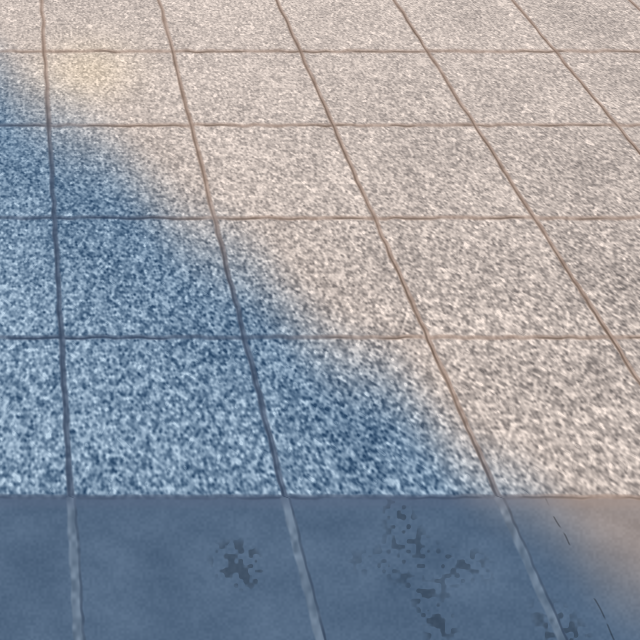
Give the GLSL for this texture, as a WebGL 2 fragment shader.

```glsl
#version 300 es
precision highp float;
uniform vec2 u_resolution;
out vec4 outColor;

float hash(vec2 p) {
  vec3 q = fract(p.xyx * vec3(0.1031, 0.1030, 0.0973));
  q += dot(q, q.yzx + 33.33);
  return fract((q.x + q.y) * q.z);
}

float noise(vec2 p) {
  vec2 i = floor(p), f = fract(p);
  f = f * f * (3.0 - 2.0 * f);
  return mix(mix(hash(i), hash(i + vec2(1, 0)), f.x),
             mix(hash(i + vec2(0, 1)), hash(i + vec2(1, 1)), f.x), f.y);
}

float fbm(vec2 p) {
  float sum = 0.0, amp = 0.5;
  for (int i = 0; i < 4; i++) {
    sum += amp * noise(p);
    p = mat2(1.6, 1.2, -1.2, 1.6) * p + 7.3;
    amp *= 0.5;
  }
  return sum / 0.9375;
}

// Soft-edged band of the given half width around zero
float band(float d, float halfWidth, float blur) {
  return 1.0 - smoothstep(halfWidth - blur, halfWidth + blur, abs(d));
}

void main() {
  vec2 uv = gl_FragCoord.xy / u_resolution;
  float down = 1.0 - uv.y;
  float pixel = 1.0 / min(u_resolution.x, u_resolution.y);

  // Perspective: x counts columns, y counts rows away from the viewer
  float depth = down + 0.948;
  vec2 plane = vec2(((uv.x - 0.0095) / depth - 0.0586) / 0.194, 10.177 / depth - 5.9);
  vec2 tile = floor(plane);
  vec2 local = fract(plane) - 0.5;
  float slab = smoothstep(0.008, -0.008, plane.y);

  // Distances to the joints in canvas units
  vec2 joint = (fract(plane + 0.5) - 0.5) * vec2(0.194 * depth, depth * depth / 10.177);
  joint += 0.003 * (vec2(noise(uv * 60.0), noise(uv * 55.0 + 40.0)) - 0.5);

  // Diagonal soft shadow
  float edge = down - 0.13 - 0.81 * uv.x + 0.014 * sin(28.0 * uv.x - 3.2);
  edge += 0.04 * (fbm(uv * 5.0) - 0.5);
  float shadow = smoothstep(-0.11, 0.09, edge);

  // Speckled granite: fine grains in two rotated layers
  vec2 grainPos = plane * vec2(58.0, 43.0);
  vec2 turned = mat2(0.8, 0.6, -0.6, 0.8) * grainPos;
  float grain = 0.55 * noise(grainPos) + 0.45 * noise(turned * 1.35 + 5.0) - 0.5;
  float tone = 0.59 + grain * mix(0.75, 1.3, smoothstep(0.0, 0.6, down));
  tone += 0.22 * smoothstep(0.74, 0.92, noise(turned * 0.6 + 31.0));
  tone += 0.06 * (hash(tile + 3.0) - 0.5) + 0.16 * (fbm(plane * 3.0) - 0.5);
  float worn = hash(tile + 17.0) * smoothstep(0.3, 0.9, uv.x);
  tone -= 0.22 * worn * exp(-9.0 * dot(local, local));
  tone += 0.09 * (1.0 - smoothstep(0.0, 0.5, down)) * (1.0 - shadow);
  tone -= 0.11 * exp(-70.0 * (edge - 0.10) * (edge - 0.10));
  tone = clamp(tone, 0.0, 1.1);
  vec3 sunGranite = mix(vec3(0.48, 0.45, 0.44), vec3(0.95, 0.89, 0.85), tone);
  vec3 shadeGranite = mix(vec3(0.17, 0.28, 0.40), vec3(0.69, 0.78, 0.86), tone);
  vec3 granite = mix(sunGranite, shadeGranite, shadow);
  vec2 glow = (uv - vec2(0.14, 0.89)) * vec2(14.0, 22.0);
  granite += vec3(0.07, 0.055, 0.01) * exp(-dot(glow, glow));

  // Smooth front slabs with clouds, stains and a broken crack
  float cloud = fbm(plane * vec2(5.0, 7.0)) - 0.5;
  vec3 smoothStone = mix(vec3(0.60, 0.56, 0.55), vec3(0.325, 0.41, 0.51), shadow);
  smoothStone += 0.08 * cloud + 0.035 * (noise(uv * 240.0) - 0.5);
  float stain = smoothstep(0.68, 0.85, noise(plane * vec2(4.0, 3.0) + 8.0));
  smoothStone *= 1.0 - 0.22 * stain * smoothstep(0.5, 0.75, noise(uv * 130.0));
  float crackOffset = (plane.x - 2.215) * 0.194 * depth + 0.006 * (noise(uv * 25.0) - 0.5);
  float crack = band(crackOffset, 0.0013, pixel);
  smoothStone *= 1.0 - 0.3 * crack * smoothstep(0.3, 0.55, noise(vec2(7.0, uv.y * 70.0)));
  vec3 color = mix(granite, smoothStone, slab);

  // Mortar: brown in sun, dark blue in shade, pale between the front slabs
  float fleck = noise(uv * vec2(130.0, 100.0)) - 0.5;
  vec3 mortar = mix(vec3(0.67, 0.58, 0.53), vec3(0.31, 0.37, 0.46), shadow) + 0.14 * fleck;
  vec3 groove = mix(vec3(0.41, 0.35, 0.31), vec3(0.19, 0.25, 0.34), shadow);
  vec3 paleMortar = mix(vec3(0.60, 0.56, 0.55), vec3(0.42, 0.49, 0.57), shadow) + 0.18 * fleck;
  float across = band(joint.y, 0.0022 * depth, 1.6 * pixel);
  float acrossGroove = band(joint.y + 0.001, 0.0009 * depth, pixel);
  float broken = smoothstep(0.3, 0.7, noise(vec2(plane.x * 6.0, floor(plane.y + 0.5) * 9.0)));
  color = mix(color, mortar, 0.7 * across);
  color = mix(color, groove, acrossGroove * mix(0.08, 0.65, broken));
  float along = band(joint.x, mix(0.0030, 0.0045, slab) * depth, 1.6 * pixel);
  float side = mix(-0.0012, 0.0038, slab) * depth;
  float alongGroove = band(joint.x - side, 0.0011 * depth, 1.2 * pixel);
  color = mix(color, mix(mortar, paleMortar, slab), 0.85 * along);
  float grooveDepth = 0.2 + 0.45 * noise(uv * 22.0) + 0.2 * smoothstep(0.2, 0.6, uv.x);
  color = mix(color, groove, alongGroove * grooveDepth);

  // Dusty ledge where the granite meets the front slabs
  float ledge = band(plane.y + 0.025, 0.03, 0.025);
  color = mix(color, mix(vec3(0.65, 0.58, 0.55), vec3(0.36, 0.42, 0.52), shadow), 0.5 * ledge);

  outColor = vec4(clamp(color, 0.0, 1.0), 1.0);
}
```
